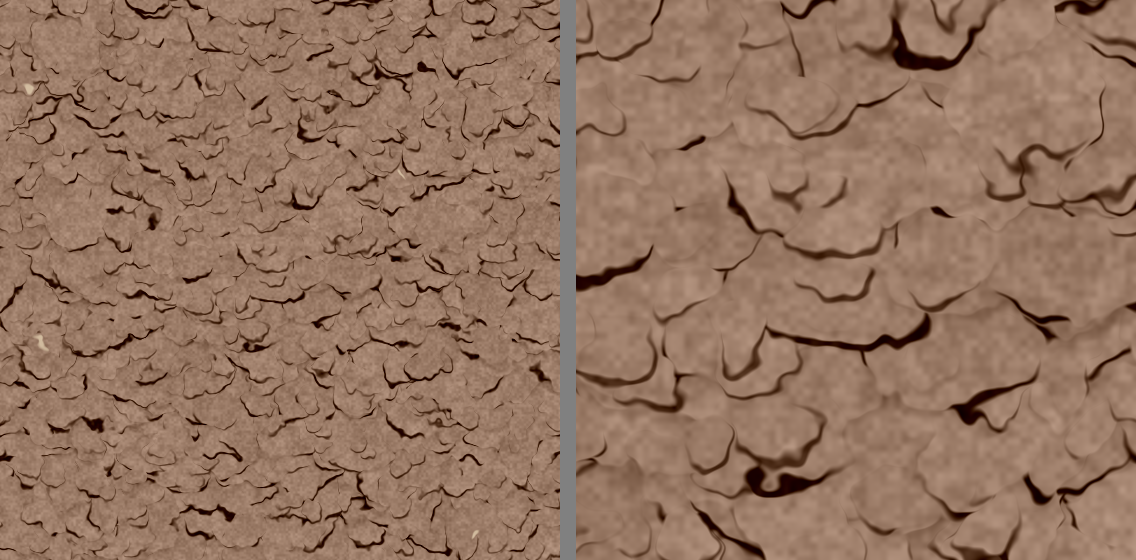
Left: the whole. Right: its middle third, enlarged.
Write a Shadertoy shader that draws this texture.

```glsl
// Dry, crumbling brown soil: ragged flakes overlap at random, and each one
// drops a thin, broken shadow crack under its lower rim. Layers of flakes are
// painted on warped, tilted grids, then mottling, grain and pale chips follow.

const vec3 SOIL_HUE = vec3(0.0, 0.125, 0.205); // taken off the tone per channel
const vec3 CHIP_COLOR = vec3(0.86, 0.78, 0.66);
const float SOIL_TONE = 0.618;
const float CRACK_TONE = 0.12;

vec2 hash2(vec2 p) {
    vec3 h = fract(p.xyx * vec3(0.1031, 0.1030, 0.0973));
    h += dot(h, h.yzx + 33.33);
    return fract((h.xx + h.yz) * h.zy);
}

// Two independent channels of smooth value noise.
vec2 noise2(vec2 p) {
    vec2 i = floor(p), f = fract(p);
    f = f * f * (3.0 - 2.0 * f);
    vec2 low = mix(hash2(i), hash2(i + vec2(1, 0)), f.x);
    vec2 high = mix(hash2(i + vec2(0, 1)), hash2(i + vec2(1, 1)), f.x);
    return mix(low, high, f.y);
}

mat2 rotation(float angle) {
    float c = cos(angle), s = sin(angle);
    return mat2(c, -s, s, c);
}

// Bends the plane at four scales so that flake rims become ragged.
vec2 crumple(vec2 p) {
    vec2 bend = 0.026 * (noise2(p * 11.0) - 0.5);
    bend += 0.020 * (noise2(p * 27.0 + 5.0) - 0.5);
    bend += 0.012 * (noise2(p * 56.0 + 9.0) - 0.5);
    bend += 0.006 * (noise2(p * 120.0 + 3.0) - 0.5);
    return p + bend;
}

float ellipseDistance(vec2 p, vec2 radius) {
    return (length(p / radius) - 1.0) * min(radius.x, radius.y);
}

float coverage(float dist, float soft) {
    return 1.0 - smoothstep(-soft, soft, dist);
}

// Paints one layer, lower rows first, so upper flakes overhang lower ones.
float paintFlakes(float tone, vec2 p, vec2 cell, float density,
                  float reach, float depth, float seed, float soft) {
    vec2 home = floor(p / cell);
    for (int j = -1; j <= 1; j++) {
        for (int i = -1; i <= 1; i++) {
            vec2 id = home + vec2(i, j);
            vec2 place = hash2(id + seed);
            vec2 kind = hash2(id + seed + 57.0);
            if (kind.x > density) continue;
            vec2 size = mix(vec2(0.48), vec2(0.8), vec2(kind.y, fract(kind.y * 7.0)));
            vec2 radius = cell * size;
            vec2 local = p - (id + 0.5 + 0.8 * (place - 0.5)) * cell;

            // Narrow dim shade, then the sharp crack of varying width
            float open = smoothstep(0.32, 0.85, noise2(p * 27.0 + place * 40.0).x);
            float shade = ellipseDistance(local + vec2(0.0, reach), radius);
            float crack = ellipseDistance(local + vec2(0.0, reach * open), radius);
            tone -= 0.06 * depth * coverage(shade, 0.6 * reach);
            tone = mix(tone, CRACK_TONE,
                       depth * coverage(crack, soft) * smoothstep(0.0, 0.4, open));

            // Flake body, a little brighter towards its lower rim
            float body = SOIL_TONE + 0.04 * (place.x - 0.5) - 0.012 * local.y / radius.y;
            tone = mix(tone, body, coverage(ellipseDistance(local, radius), soft));
        }
    }
    return tone;
}

// Sparse, tilted slivers of pale straw and stone.
float chipMask(vec2 p, float cell, float density, float soft) {
    vec2 id = floor(p / cell);
    vec2 place = hash2(id + 211.0);
    vec2 kind = hash2(id + 307.0);
    vec2 local = p - (id + 0.3 + 0.4 * place) * cell;
    local = rotation(2.4 * (kind.y - 0.5)) * local;
    vec2 radius = vec2(0.011, 0.0045) * mix(0.7, 1.1, place.y);
    return step(kind.x, density) * coverage(ellipseDistance(local, radius), soft);
}

void mainImage(out vec4 fragColor, in vec2 fragCoord) {
    vec2 p = fragCoord / iResolution.y;
    float soft = 0.0012 + 0.5 / iResolution.y;
    vec2 q = crumple(p);
    vec2 left = rotation(0.32) * q + 3.0;
    vec2 right = rotation(-0.28) * q + 3.0;

    // Flake layers: full ground cover, medium plates, large plates, crumbs
    float tone = SOIL_TONE - 0.03;
    tone = paintFlakes(tone, left, vec2(0.054, 0.044), 1.0, 0.0070, 1.0, 11.0, soft);
    tone = paintFlakes(tone, right, vec2(0.054, 0.046), 0.48, 0.0075, 1.0, 149.0, soft);
    tone = paintFlakes(tone, q, vec2(0.076, 0.058), 0.16, 0.0075, 1.0, 263.0, soft);
    tone = paintFlakes(tone, left, vec2(0.030, 0.024), 0.22, 0.0050, 0.65, 83.0, soft);

    // Surface mottling and fine grain
    tone += 0.05 * (noise2(p * vec2(50.0, 60.0)).x - 0.5);
    tone += 0.07 * (noise2(p * 115.0).y - 0.5);
    tone += 0.09 * (noise2(p * 240.0).x - 0.5);

    vec3 color = max(vec3(tone) - SOIL_HUE, 0.0);
    color = mix(color, CHIP_COLOR, 0.85 * chipMask(q, 0.11, 0.08, soft));
    fragColor = vec4(color, 1.0);
}
```
